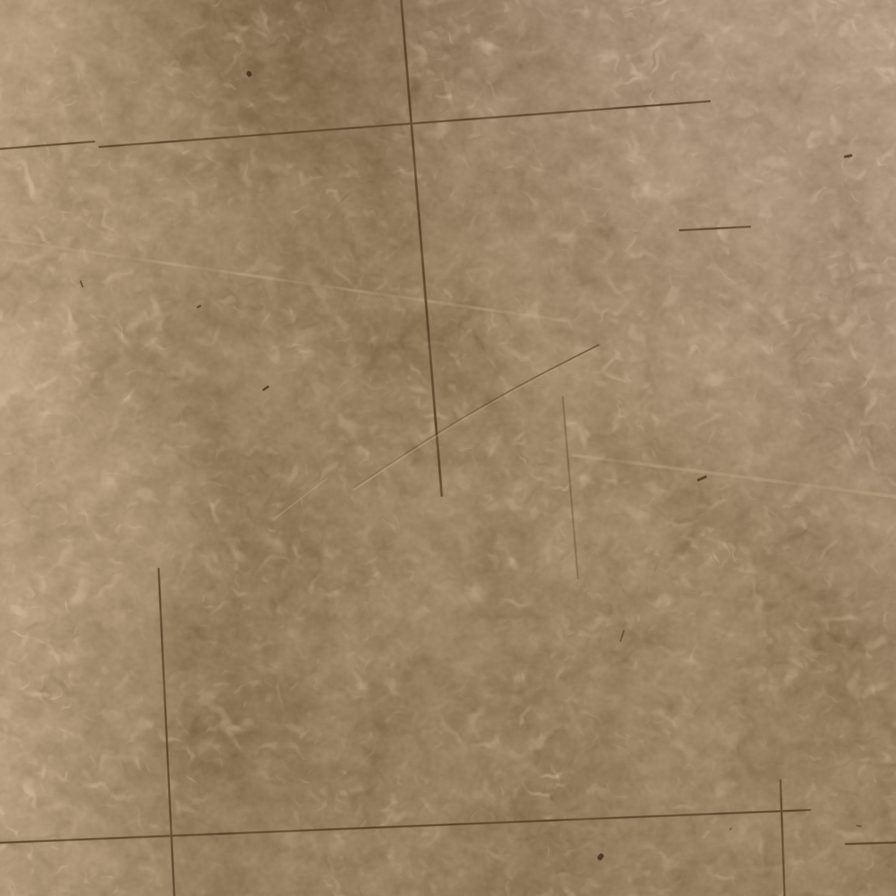
Write a Shadertoy shader that draws this texture.

```glsl
// Worn tan linoleum floor: mottled flakes, thin dark seams, scratches and specks.

const vec3 TAN_DARK = vec3(0.535, 0.445, 0.325);
const vec3 TAN_LIGHT = vec3(0.735, 0.635, 0.520);
const vec3 SEAM_COLOR = vec3(0.33, 0.25, 0.15);
const vec3 SPECK_COLOR = vec3(0.24, 0.17, 0.10);
const vec3 SCUFF_COLOR = vec3(0.76, 0.66, 0.53);
const float BASE_TONE = 0.425;
const float LIGHTING = 1.75;
const float MOTTLE = 0.25;
const float GRAIN = 0.22;
const float FLAKE_STRENGTH = 0.36;
const float SEAM_WIDTH = 0.0011;
const float SOFTNESS = 0.0011;

vec3 hash3(vec2 c) {
    vec3 q = fract(vec3(c.xyx) * vec3(0.1031, 0.1030, 0.0973));
    q += dot(q, q.yxz + 33.33);
    return fract((q.xxy + q.yzz) * q.zyx);
}

float gradAt(vec2 cell, vec2 offset) {
    float a = 6.2832 * hash3(cell).x;
    return dot(vec2(cos(a), sin(a)), offset);
}

float gradientNoise(vec2 p) {
    vec2 i = floor(p), f = fract(p);
    vec2 u = f * f * f * (f * (f * 6.0 - 15.0) + 10.0);
    vec2 e = vec2(1.0, 0.0);
    return mix(mix(gradAt(i, f), gradAt(i + e, f - e), u.x),
               mix(gradAt(i + e.yx, f - e.yx), gradAt(i + 1.0, f - 1.0), u.x), u.y);
}

float fbm(vec2 p) {
    float sum = 0.0, amp = 1.0;
    for (int k = 0; k < 4; k++) {
        sum += amp * gradientNoise(p);
        p = mat2(1.6, 1.2, -1.2, 1.6) * p + 17.3;
        amp *= 0.6;
    }
    return sum;
}

float cover(float d, float halfWidth) {
    float soft = max(SOFTNESS, 0.7 / iResolution.y);
    return 1.0 - smoothstep(halfWidth - soft, halfWidth + soft, d);
}

// x: coverage of a straight stroke, y: position along it
vec2 stroke(vec2 p, vec2 a, vec2 b, float halfWidth) {
    vec2 ab = b - a;
    float t = clamp(dot(p - a, ab) / dot(ab, ab), 0.0, 1.0);
    return vec2(cover(length(p - a - ab * t), halfWidth), t);
}

// Elongated chips, one per cell, positive light and negative dark
float flakes(vec2 p, float cells, float seed) {
    vec2 q = p * cells;
    q += 0.35 * vec2(gradientNoise(q * 1.7 + seed), gradientNoise(q * 1.7 - seed));
    float sum = 0.0;
    for (int k = 0; k < 9; k++) {
        vec2 cell = floor(q) + vec2(k % 3 - 1, k / 3 - 1);
        vec3 r = hash3(cell + seed), s = hash3(cell + seed + 71.0);
        float angle = (r.z - 0.5) * 2.8 - 0.15;
        vec2 d = mat2(cos(angle), -sin(angle), sin(angle), cos(angle)) * (q - cell - r.xy);
        d.y += 0.5 * d.x * d.x * (s.y - 0.5);
        d /= vec2(0.25 + 0.35 * s.x, 0.09 + 0.13 * s.y);
        float r2 = dot(d, d);
        sum += (s.z > 0.42 ? s.z * s.z * 1.3 : -0.6 * s.x) * exp(-r2 * (0.5 + 0.5 * r2));
    }
    return sum;
}

// Sparse dark dots and ticks
float specks(vec2 p, float cells) {
    vec2 cell = floor(p * cells);
    vec3 r = hash3(cell + 205.0), s = hash3(cell + 311.0);
    vec2 center = (cell + 0.2 + 0.6 * r.xy) / cells;
    float angle = 6.2832 * s.x;
    vec2 arm = vec2(cos(angle), sin(angle)) * 0.006 * s.y * s.y;
    float mark = stroke(p, center - arm, center + arm, 0.0008 + 0.0022 * pow(s.z, 5.0)).x;
    return mark * step(r.z, 0.3) * (0.6 + 0.4 * s.z);
}

// Broad light falling on the floor
float lighting(vec2 p) {
    vec2 shade = p - vec2(0.35, 1.02), corner = p - vec2(1.0, 0.95);
    vec2 stain = p - vec2(0.27, 0.23), hollow = p - vec2(0.42, 0.68);
    return 0.30 * (1.0 - smoothstep(0.0, 0.27, p.x)) + 0.25 * exp(-5.0 * dot(corner, corner))
         - 0.28 * exp(-28.0 * dot(shade, shade)) - 0.12 * exp(-70.0 * dot(stain, stain))
         - 0.08 * exp(-16.0 * dot(hollow, hollow)) - 0.07 * (1.0 - smoothstep(0.0, 0.5, p.y));
}

void mainImage(out vec4 fragColor, in vec2 fragCoord) {
    vec2 p = fragCoord / iResolution.y;

    // Mottled ground
    float tone = BASE_TONE + LIGHTING * lighting(p) + MOTTLE * fbm(p * 6.0 + 3.0);
    tone += GRAIN * fbm(p * vec2(32.0, 40.0)) + 0.10 * gradientNoise(p * 150.0);
    float patches = 0.75 + 0.8 * gradientNoise(p * 9.0 + 40.0);
    float chips = flakes(p, 34.0, 11.0) + 0.7 * flakes(p, 62.0, 47.0) - 0.3;
    tone += FLAKE_STRENGTH * patches * chips;
    vec3 color = mix(TAN_DARK, TAN_LIGHT, clamp(tone, -0.25, 1.25));
    color += vec3(-0.004, 0.002, 0.022) * smoothstep(1.0, 1.8, p.x + p.y);

    // Pale scuffs
    float wear = 0.6 + 0.7 * gradientNoise(p * 24.0);
    float scuff = stroke(p, vec2(0.0, 0.733), vec2(0.63, 0.642), 0.0016).x;
    scuff = max(scuff, stroke(p, vec2(0.64, 0.492), vec2(1.02, 0.443), 0.0018).x);
    scuff = max(scuff, stroke(p, vec2(0.305, 0.42), vec2(0.365, 0.466), 0.0008).x);
    color = mix(color, SCUFF_COLOR, 0.5 * scuff * wear);

    // Seams running along two slightly slanted directions
    float seam = stroke(p, vec2(0.447, 1.01), vec2(0.493, 0.447), SEAM_WIDTH * 1.2).x;
    seam = max(seam, stroke(p, vec2(0.177, 0.365), vec2(0.195, -0.01), SEAM_WIDTH).x);
    seam = max(seam, stroke(p, vec2(0.871, 0.129), vec2(0.876, -0.01), SEAM_WIDTH).x);
    seam = max(seam, stroke(p, vec2(-0.01, 0.833), vec2(0.105, 0.842), SEAM_WIDTH).x);
    seam = max(seam, stroke(p, vec2(0.111, 0.836), vec2(0.792, 0.887), SEAM_WIDTH).x);
    seam = max(seam, stroke(p, vec2(-0.01, 0.059), vec2(0.904, 0.096), SEAM_WIDTH).x);
    seam = max(seam, stroke(p, vec2(0.944, 0.058), vec2(1.01, 0.060), SEAM_WIDTH).x);
    seam = max(seam, stroke(p, vec2(0.759, 0.743), vec2(0.837, 0.747), SEAM_WIDTH).x);
    seam = max(seam, 0.45 * stroke(p, vec2(0.628, 0.557), vec2(0.645, 0.355), SEAM_WIDTH).x);
    color = mix(color, SEAM_COLOR, seam * (0.85 + 0.25 * gradientNoise(p * 30.0)));

    // Diagonal scratch, pale at its lower end, with a lit lip
    vec2 bow = vec2(0.0, 0.007 * sin(3.1416 * clamp((p.x - 0.395) / 0.273, 0.0, 1.0)));
    vec2 lip = stroke(p - bow + vec2(0.0, 0.0025), vec2(0.395, 0.456), vec2(0.668, 0.615), 0.0008);
    vec2 cut = stroke(p - bow, vec2(0.395, 0.456), vec2(0.668, 0.615), 0.0007);
    color = mix(color, SCUFF_COLOR, 0.55 * lip.x * (1.0 - 0.7 * lip.y));
    color = mix(color, SEAM_COLOR, cut.x * mix(0.2, 0.8, cut.y));

    color = mix(color, SPECK_COLOR, 0.85 * specks(p, 8.0));
    fragColor = vec4(color, 1.0);
}
```
